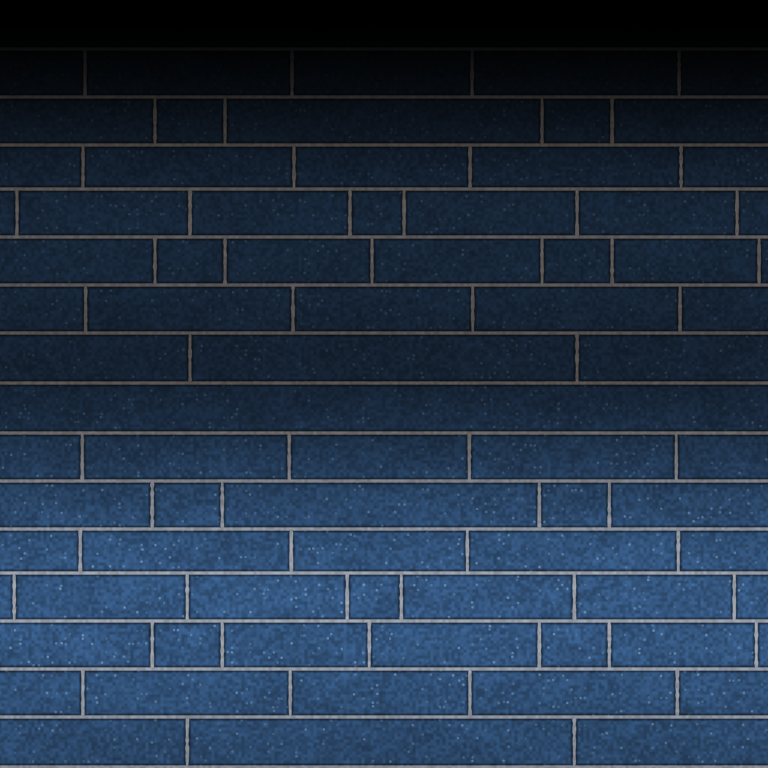
Write a Shadertoy shader that draws this texture.

```glsl
const vec2 TILE = vec2(0.504, 0.5);        // repeat of the bond pattern
const float TILE_SHIFT = 0.0036;           // sideways slip of each lower tile
const float BED_OFFSET = 0.0013;
const float MORTAR_HALF = 0.0022;
const float MORTAR_SOFT = 0.0011;
const float RIM_WIDTH = 0.0065;
const float RIM_DARK = 0.55;
const float GRAIN_CELLS = 256.0;
const float SPECK_CELLS = 170.0;
const float SPECK_CHANCE = 0.085;
const vec3 BRICK = vec3(0.195, 0.322, 0.475);
const vec3 MORTAR_LIT = vec3(0.61, 0.62, 0.65);
const vec3 MORTAR_DIM = vec3(0.66, 0.61, 0.58);
const vec3 SPECK = vec3(0.46, 0.60, 0.74);

// Mortar beds within a tile, measured downward
const float BEDS[9] = float[9](0.0, 0.0651, 0.1276, 0.1901, 0.2474,
                               0.3099, 0.3724, 0.4349, 0.5);

// Upright joints of each course; negative means no joint
const vec3 JOINTS[8] = vec3[8](
    vec3(-1.0),
    vec3(0.1107, 0.3802, -1.0),
    vec3(0.2018, 0.2930, -1.0),
    vec3(0.1081, 0.3828, -1.0),
    vec3(0.0221, 0.2474, 0.4557),
    vec3(0.2018, 0.2930, 0.4844),
    vec3(0.1115, 0.3815, -1.0),
    vec3(0.2474, -1.0, -1.0));

float hash(vec2 p) {
    vec3 q = fract(p.xyx * 0.1031);
    q += dot(q, q.yzx + 33.33);
    return fract((q.x + q.y) * q.z);
}

float valueNoise(vec2 p) {
    vec2 i = floor(p);
    vec2 f = smoothstep(0.0, 1.0, fract(p));
    float low = mix(hash(i), hash(i + vec2(1, 0)), f.x);
    float high = mix(hash(i + vec2(0, 1)), hash(i + vec2(1, 1)), f.x);
    return mix(low, high, f.y);
}

// Light down the wall: black top, dim plateau, bright lower band
float wallLight(float depth) {
    float dip = (depth - 0.46) / 0.08;
    return 0.46 * smoothstep(0.02, 0.30, depth)
         - 0.06 * exp(-dip * dip)
         + 0.58 * smoothstep(0.48, 0.77, depth)
         - 0.18 * smoothstep(0.82, 1.0, depth);
}

// Distances to the nearest bed (x) and upright joint (y)
vec2 mortarDistance(vec2 p) {
    float down = p.y + BED_OFFSET;
    float x = p.x + TILE_SHIFT * floor(down / TILE.y);
    down = mod(down, TILE.y);

    int course = 0;
    for (int i = 1; i < 8; i++) {
        if (down >= BEDS[i]) course = i;
    }
    float bed = min(down - BEDS[course], BEDS[course + 1] - down);

    float upright = 1.0;
    for (int i = 0; i < 3; i++) {
        float joint = JOINTS[course][i];
        if (joint < 0.0) continue;
        float dx = mod(x - joint + 0.5 * TILE.x, TILE.x) - 0.5 * TILE.x;
        upright = min(upright, abs(dx));
    }
    return vec2(bed, upright);
}

float specks(vec2 p) {
    vec2 grid = p * SPECK_CELLS;
    vec2 cell = floor(grid);
    vec2 center = 0.3 + 0.4 * vec2(hash(cell + 17.0), hash(cell + 53.0));
    float dotMask = 1.0 - smoothstep(0.12, 0.46, length(fract(grid) - center));
    float chance = step(1.0 - SPECK_CHANCE, hash(cell + 91.0));
    return dotMask * chance * (0.25 + 0.75 * hash(cell + 131.0));
}

void mainImage(out vec4 fragColor, in vec2 fragCoord) {
    vec2 p = fragCoord / iResolution.xy;
    p.y = 1.0 - p.y;
    float light = max(wallLight(p.y), 0.0);

    // Brick face with fine grain and mineral specks
    float grain = valueNoise(p * GRAIN_CELLS) - 0.5;
    float blotch = valueNoise(p * vec2(28.0, 40.0)) - 0.5;
    vec3 color = BRICK * (1.0 + 0.34 * grain + 0.12 * blotch);
    color = mix(color, SPECK, 0.75 * specks(p));

    // Dark rim beside the mortar
    vec2 gap = mortarDistance(p);
    float edge = min(gap.x, gap.y);
    color *= mix(RIM_DARK, 1.0, smoothstep(MORTAR_HALF, RIM_WIDTH, edge));
    color *= light;

    // Mortar with slightly ragged upright joints
    float ragged = 0.0012 * (valueNoise(p * vec2(60.0, 190.0)) - 0.5);
    float d = min(gap.x, gap.y + ragged);
    float soft = max(MORTAR_SOFT, 0.7 / iResolution.y);
    float mask = 1.0 - smoothstep(MORTAR_HALF - soft, MORTAR_HALF + soft, d);
    vec3 mortar = mix(MORTAR_DIM, MORTAR_LIT, smoothstep(0.3, 0.9, light));
    mortar *= pow(light, 0.72) * (1.0 + 0.2 * grain);
    color = mix(color, mortar, 0.95 * mask);

    fragColor = vec4(clamp(color, 0.0, 1.0), 1.0);
}
```
